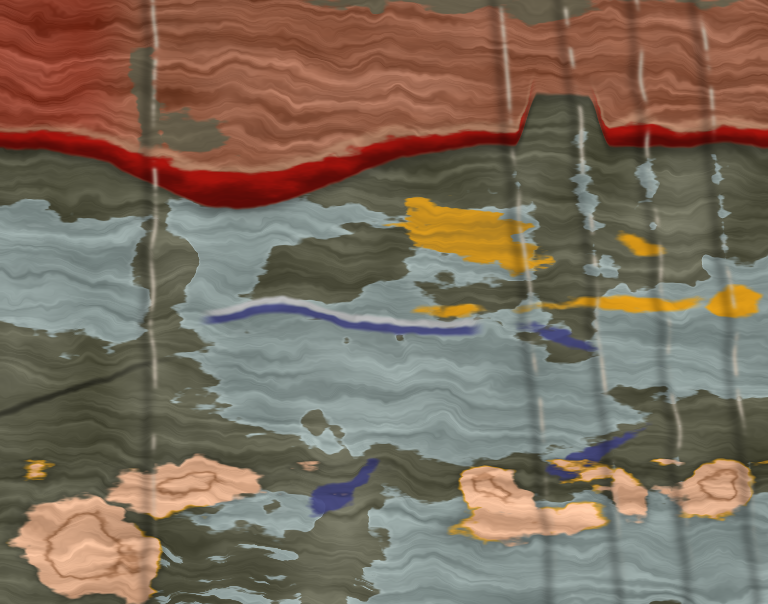
A WebGL 1 fragment shader for this texture:

```glsl
precision highp float;
uniform vec2 u_resolution;

const vec3 OLIVE = vec3(0.35, 0.35, 0.28);
const vec3 BLUE = vec3(0.525, 0.58, 0.57);
const vec3 BROWN = vec3(0.56, 0.35, 0.26);
const vec3 RED = vec3(0.49, 0.06, 0.04);
const vec3 PINK = vec3(0.85, 0.66, 0.53);
const vec3 OCHRE = vec3(0.62, 0.47, 0.16);
const vec3 YELLOW = vec3(0.84, 0.59, 0.10);
const vec3 NAVY = vec3(0.24, 0.25, 0.46);

float hash(vec2 p) {
  p = fract(p * vec2(0.1231, 0.1573));
  p += dot(p, p.yx + 33.3);
  return fract((p.x + p.y) * p.x * 7.1);
}

float noise(vec2 p) {
  vec2 i = floor(p), f = fract(p);
  f = f * f * (3.0 - 2.0 * f);
  return mix(mix(hash(i), hash(i + vec2(1, 0)), f.x),
             mix(hash(i + vec2(0, 1)), hash(i + vec2(1, 1)), f.x), f.y);
}

float fbm(vec2 p) {
  float sum = 0.0, amp = 0.533;
  for (int i = 0; i < 4; i++) {
    sum += amp * noise(p);
    p = p * 2.03 + 17.7;
    amp *= 0.5;
  }
  return sum;
}

vec2 turn(vec2 p, float a) {
  return vec2(cos(a) * p.x + sin(a) * p.y, cos(a) * p.y - sin(a) * p.x);
}

// Shapes are positive inside; s holds centre and half size
float blob(vec2 p, vec4 s, float a) {
  return (1.0 - length(turn(p - s.xy, a) / s.zw)) * min(s.z, s.w);
}

float slab(vec2 p, vec4 s, float a) {
  vec2 q = abs(turn(p - s.xy, a)) - s.zw;
  return -length(max(q, 0.0)) - min(max(q.x, q.y), 0.0);
}

float cover(float d) { return smoothstep(-0.003, 0.003, d); }
float bell(float x, float w) { return exp(-x * x / (w * w)); }
float span(float x, float a, float b) {
  return smoothstep(a - 0.015, a + 0.015, x) * smoothstep(b + 0.015, b - 0.015, x) ;
}

float ridge(vec2 p, float k) {
  float x = k < 4.0 ? 0.65 + 0.088 * k + 0.1 * (0.785 - p.y) : 0.2;
  return p.x - x - 0.008 * (noise(vec2(k * 9.0, p.y * 22.0)) - 0.5);
}

void main() {
  vec2 p = gl_FragCoord.xy / u_resolution.x;
  vec2 w = p + 0.05 * (vec2(fbm(p * 16.0), fbm(p * 16.0 + 50.0)) - 0.5);
  vec2 t = mix(p, w, 0.35);
  float rag = fbm(p * vec2(22, 65) + 9.0) - 0.5;
  float hair = fbm(turn(w, -0.06) * vec2(6, 115) + 3.0) - 0.5;
  float cloud = fbm(p * 9.0 + 31.0) - 0.5;

  // Olive ground with a scored line
  vec3 col = OLIVE + 0.2 * cloud + 0.15 * hair;
  col *= 1.0 - 0.45 * cover(blob(t, vec4(0.08, 0.275, 0.12, 0.004), 0.3));

  // Blue strokes, scraped open in places
  float blue = slab(w, vec4(0.455, 0.435, 0.235, 0.085), 0.0);
  blue = min(blue, -blob(w, vec4(0.45, 0.443, 0.115, 0.046), 0.35));
  blue = min(blue, -blob(w, vec4(0.62, 0.40, 0.09, 0.025), -0.1));
  blue = max(blue, slab(w, vec4(0.06, 0.435, 0.127, 0.08), -0.15));
  blue = max(blue, blob(w, vec4(0.53, 0.285, 0.29, 0.093), -0.1));
  blue = max(blue, slab(w, vec4(0.90, 0.36, 0.13, 0.085), -0.1));
  blue = max(blue, slab(w, vec4(0.76, 0.065, 0.27, 0.08), 0.0));
  blue = max(blue, blob(t, vec4(0.38, 0.11, 0.15, 0.028), -0.15));
  float dry = span(p.x, 0.2, 0.5) * span(p.y, -0.1, 0.08);
  blue = max(blue, 0.05 * (dry * (hair + 0.5) - 0.5));
  for (int i = 0; i < 4; i++) {
    float k = float(i);
    float drip = noise(vec2(k * 5.3, p.y * 24.0)) * span(p.y, 0.25, 0.58);
    blue = max(blue, 0.028 * drip - 0.006 - abs(ridge(p, k)));
  }
  blue += 0.05 * rag - 0.05 * smoothstep(0.12, 0.28, cloud);
  vec3 paint = BLUE + 0.16 * hair + 0.12 * cloud + 0.05 * bell(blue - 0.004, 0.004);
  col = mix(col, paint, cover(blue));

  // Navy smears and a curled stroke with a pale crest
  float navy = blob(w, vec4(0.45, 0.15, 0.045, 0.016), 0.5);
  navy = max(navy, blob(w, vec4(0.77, 0.20, 0.065, 0.013), 0.4));
  navy = max(navy, blob(t, vec4(0.74, 0.34, 0.055, 0.006), -0.3));
  float curl = t.y - 0.355 - 0.03 * bell(p.x - 0.35, 0.09);
  float run = span(p.x, 0.27, 0.62);
  col = mix(col, NAVY, 0.9 * max(cover(navy + 0.02 * rag), run * cover(0.0055 - abs(curl))));
  col = mix(col, vec3(0.69), run * cover(0.004 - abs(curl - 0.009)));

  // Yellow dabs
  float dab = blob(w, vec4(0.60, 0.485, 0.09, 0.034), -0.35);
  float dash = blob(t, vec4(0.59, 0.378, 0.04, 0.009), 0.0);
  dash = max(dash, blob(t, vec4(0.80, 0.39, 0.10, 0.008), 0.05));
  dash = max(dash, blob(t, vec4(0.955, 0.392, 0.03, 0.018), 0.1));
  dash = max(dash, blob(t, vec4(0.83, 0.468, 0.025, 0.009), -0.2));
  col = mix(col, mix(OCHRE, YELLOW, hair + 0.5), cover(dab + 0.05 * rag));
  col = mix(col, YELLOW, cover(dash + 0.015 * rag));

  // Brown band ending in a glossy red lip
  float belly = bell(p.x - 0.315, 0.155);
  float gap = span(p.x, 0.685, 0.78);
  float band = t.y - 0.597 + 0.085 * belly - 0.065 * gap;
  col *= 1.0 - 0.3 * bell(band, 0.012);
  vec3 brown = BROWN + 0.28 * hair + 0.1 * cloud;
  brown -= vec3(0.03, 0.12, 0.1) * smoothstep(0.2, 0.1, p.x);
  float bare = slab(w, vec4(0.195, 0.66, 0.013, 0.055), 0.0);
  bare = max(bare, blob(w, vec4(0.245, 0.62, 0.05, 0.022), -0.5));
  bare = max(bare, blob(w, vec4(0.62, 0.79, 0.25, 0.02), 0.0));
  brown = mix(brown, OLIVE, 0.85 * cover(bare + 0.03 * rag));
  col = mix(col, brown, cover(band));
  float thick = 0.019 + 0.032 * belly + 0.014 * bell(p.x - 0.83, 0.03) + 0.02 * rag;
  col = mix(col, PINK * 0.88, 0.6 * bell(band - thick - 0.006, 0.006) * (1.0 - gap));
  vec3 gloss = RED * (0.75 + 0.5 * smoothstep(0.2, 0.9, band / thick + rag));
  col = mix(col, gloss, cover(band) * cover(thick - band) * (1.0 - gap));

  // Pink impasto with yellow rims and flecks
  float pink = blob(w, vec4(0.235, 0.152, 0.10, 0.037), 0.1);
  pink = max(pink, blob(w, vec4(0.115, 0.07, 0.09, 0.054), -0.3));
  pink = max(pink, blob(w, vec4(0.64, 0.155, 0.05, 0.03), -0.5));
  pink = max(pink, blob(w, vec4(0.69, 0.11, 0.09, 0.019), 0.1));
  pink = max(pink, blob(w, vec4(0.82, 0.14, 0.022, 0.027), 0.0));
  pink = max(pink, blob(w, vec4(0.94, 0.15, 0.055, 0.042), 0.3));
  pink = max(pink + 0.025 * rag, 0.04 * (rag - 0.2) - 0.1 + 0.1 * span(p.y, 0.13, 0.2));
  vec3 cream = PINK + 0.22 * hair - 0.2 * bell(pink - 0.022, 0.003);
  cream = mix(YELLOW, cream, smoothstep(0.0, 0.004, pink + 0.006 * smoothstep(-0.1, 0.0, cloud)));
  col *= 1.0 - 0.2 * bell(pink, 0.007);
  col = mix(col, cream, cover(pink));

  // Broken vertical ridges
  for (int i = 0; i < 5; i++) {
    float k = float(i), d = ridge(p, k);
    float lit = smoothstep(0.35, 0.7, fbm(vec2(k * 7.0, p.y * 38.0))) * smoothstep(0.0, 0.3, p.y);
    col *= 1.0 - 0.22 * bell(d + 0.01, 0.008);
    col = mix(col, vec3(0.74, 0.70, 0.64), 0.75 * lit * bell(d, 0.0035));
  }

  // Bristle relief
  gl_FragColor = vec4(col * (1.0 + 0.22 * hair + 0.12 * rag), 1.0);
}
```
